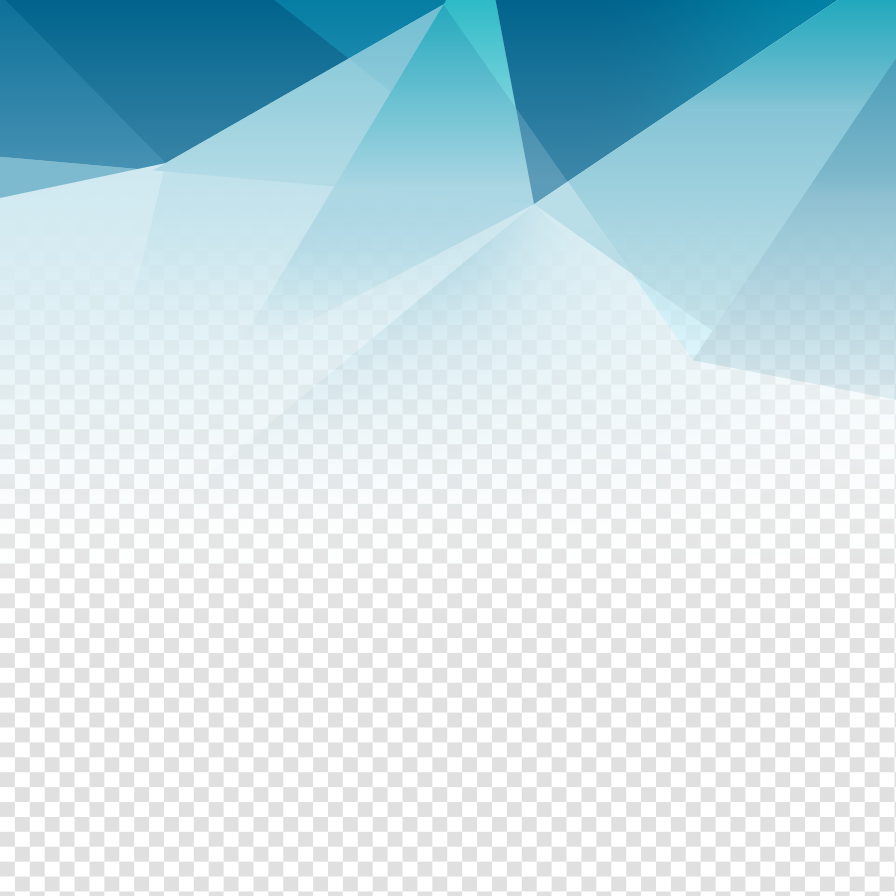
Give the GLSL for this background, as a Shadertoy shader.

```glsl
// Translucent blue crystal facets fading down into a pale checkerboard.
#define CHECKER_CELLS 60.1
#define CHECKER_SHIFT 0.0034
#define CHECKER_DEPTH 0.12
#define FADE_START 0.20
#define FADE_END 0.75
#define DEEP_BLUE vec3(0.00, 0.39, 0.55)
#define STEEL_BLUE vec3(0.24, 0.53, 0.66)
#define TEAL vec3(0.13, 0.66, 0.74)
#define MIST vec3(0.70, 0.86, 0.90)
#define WASH vec3(0.81, 0.91, 0.94)

// Facet corners, with y measured down from the top edge
const vec2 leftHigh = vec2(0.0, 0.175);
const vec2 leftLow = vec2(0.0, 0.221);
const vec2 notch = vec2(0.185, 0.182);
const vec2 peak = vec2(0.495, 0.005);
const vec2 crest = vec2(0.553, 0.0);
const vec2 hub = vec2(0.596, 0.228);
const vec2 shardTip = vec2(0.255, 0.405);
const vec2 rayTip = vec2(0.180, 0.573);
const vec2 topRight = vec2(0.935, 0.0);
const vec2 lowTip = vec2(0.773, 0.402);
const vec2 rightHigh = vec2(1.0, 0.065);
const vec2 rightLow = vec2(1.0, 0.446);
const vec2 foldEnd = vec2(0.830, 0.394);

// Signed distance to the line a-b, positive on the right of travel
float lineDistance(vec2 p, vec2 a, vec2 b) {
    vec2 d = normalize(b - a);
    return d.x * (p.y - a.y) - d.y * (p.x - a.x);
}

// Smooth half-plane on the right of travel (beneath when going right)
float rightOf(vec2 p, vec2 a, vec2 b) {
    return clamp(lineDistance(p, a, b) * iResolution.y + 0.5, 0.0, 1.0);
}

float leftOf(vec2 p, vec2 a, vec2 b) {
    return rightOf(p, b, a);
}

vec3 ramp(vec3 high, vec3 low, float y0, float y1, float y) {
    return mix(high, low, clamp((y - y0) / (y1 - y0), 0.0, 1.0));
}

// Fine checkerboard with edges softened over one pixel
float checker(vec2 p) {
    vec2 cell = (p + vec2(0.0, CHECKER_SHIFT)) * CHECKER_CELLS;
    vec2 wave = abs(fract(cell * 0.5) - 0.5);
    vec2 tone = (0.25 - abs(wave - 0.25)) * sign(fract(cell * 0.5) - 0.5);
    vec2 edge = clamp(tone * 4.0 * iResolution.y / CHECKER_CELLS, -1.0, 1.0);
    return 0.5 + 0.5 * edge.x * edge.y;
}

void mainImage(out vec4 fragColor, in vec2 fragCoord) {
    vec2 p = fragCoord / iResolution.xy;
    p.y = 1.0 - p.y;
    float y = p.y;

    // Pale wash, weaker toward the right
    float tint = 1.0 - smoothstep(0.14, 0.66, y);
    tint *= 1.0 - 0.5 * smoothstep(0.55, 1.0, p.x);
    vec3 color = mix(vec3(1.0), WASH, tint);

    // Soft folds below the left facets
    float lowerFold = leftOf(p, notch, vec2(0.137, 0.38));
    color -= vec3(0.06, 0.03, 0.02) * lowerFold * (1.0 - smoothstep(0.18, 0.40, y))
           * smoothstep(0.62, 0.50, p.x);
    float rayDepth = lineDistance(p, rayTip, hub);
    float ray = rightOf(p, rayTip, hub) * exp(-max(rayDepth, 0.0) * 9.0);
    color -= vec3(0.09, 0.05, 0.035) * ray * smoothstep(0.60, 0.25, y)
           * rightOf(p, hub, lowTip) * smoothstep(0.68, 0.50, p.x);

    // Left dark facets and the small light wedge beneath them
    float aboveRidge = leftOf(p, leftLow, notch) * leftOf(p, notch, peak);
    float aboveSeam = leftOf(p, leftHigh, hub);
    vec3 dark = ramp(DEEP_BLUE, STEEL_BLUE, 0.0, 0.20, y);
    dark += 0.05 * rightOf(p, vec2(0.006, 0.0), notch);
    dark += vec3(0.02, 0.10, 0.09) * leftOf(p, vec2(0.306, 0.0), hub);
    color = mix(color, vec3(0.49, 0.73, 0.81), aboveRidge * (1.0 - aboveSeam));
    color = mix(color, dark, aboveRidge * aboveSeam);

    // Light facet between ridge and seam
    float leftOfCrest = rightOf(p, crest, hub);
    vec3 pale = ramp(vec3(0.48, 0.76, 0.83), MIST, 0.0, 0.20, y);
    pale -= vec3(0.04, 0.02, 0.01) * leftOf(p, vec2(0.306, 0.0), hub);
    color = mix(color, pale, rightOf(p, notch, peak) * aboveSeam * leftOfCrest);

    // Central shard, dissolving toward its lower tip
    float shard = rightOf(p, shardTip, peak) * leftOf(p, shardTip, hub) * leftOfCrest;
    vec3 shardColor = ramp(TEAL, vec3(0.67, 0.84, 0.89), 0.0, 0.21, y);
    shardColor += vec3(0.05, 0.07, 0.04) * leftOf(p, peak, lowTip);
    color = mix(color, shardColor, shard * (1.0 - smoothstep(0.19, 0.40, y)));

    // Right dark facet with a lighter overlap
    float darkRight = leftOf(p, crest, hub) * leftOf(p, hub, topRight);
    float overlap = rightOf(p, peak, lowTip);
    dark = ramp(DEEP_BLUE, STEEL_BLUE, 0.0, 0.20, y);
    dark += vec3(0.0, 0.11, 0.09) * smoothstep(0.65, 0.93, p.x);
    dark += vec3(0.12, 0.08, 0.06) * overlap;
    color = mix(color, dark, darkRight);

    // Right light field and its folded corner
    float belowTop = rightOf(p, hub, topRight);
    float aboveBase = leftOf(p, lowTip, rightLow);
    float aboveFold = leftOf(p, hub, foldEnd);
    vec3 field = ramp(TEAL, vec3(0.50, 0.76, 0.83), 0.0, 0.12, y);
    field = ramp(field, vec3(0.84, 0.92, 0.94), 0.10, 0.42, y);
    field += 0.05 * (1.0 - aboveFold);
    color = mix(color, field, belowTop * (1.0 - overlap) * aboveBase);
    color = mix(color, vec3(0.73, 0.87, 0.91), belowTop * overlap * aboveFold);

    // Shaded facet on the far right
    vec3 shade = ramp(vec3(0.28, 0.61, 0.72), vec3(0.53, 0.74, 0.81), 0.06, 0.22, y);
    shade = ramp(shade, vec3(0.87, 0.93, 0.95), 0.20, 0.44, y);
    color = mix(color, shade, rightOf(p, lowTip, rightHigh) * aboveBase);

    // Checkerboard emerging as the facets fade
    color *= 1.0 - CHECKER_DEPTH * checker(p) * smoothstep(FADE_START, FADE_END, y);
    fragColor = vec4(clamp(color, 0.0, 1.0), 1.0);
}
```
